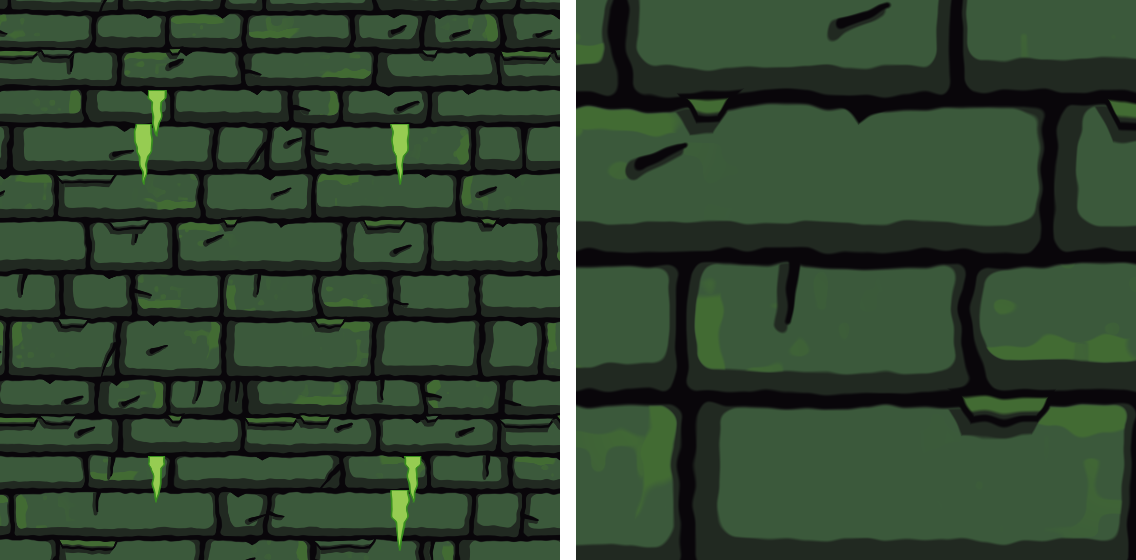
Left, the full canvas; right, a detail of the centre.
Write a three.js fragment shader that draws this texture.

```glsl
// Mossy dungeon wall: rough green bricks in dark mortar, with cracks, chips and slime.
// A tile of eight courses repeats across and down; extra joints and hashes vary it.
// Each brick is a rounded box (shade) holding a smaller rounded box (lit face).
#define TILE vec2(.457, .6536)
#define FIRST_TOP .022
#define LINE .0042
#define ROUNDING .011
#define SOFT .0011
#define MORTAR vec3(.035, .025, .04)
#define SHADE vec3(.13, .16, .13)
#define FACE vec3(.23, .35, .23)
#define MOSS vec3(.26, .42, .20)
#define SLIME vec3(.59, .80, .32)
#define SLIME_RIM vec3(.22, .56, .12)

varying vec2 vUv;

float hash(vec2 p) {
  vec3 q = fract(vec3(p.xyx) * .1031);
  q += dot(q, q.yzx + 33.33);
  return fract((q.x + q.y) * q.z);
}

float noise(vec2 p) {
  vec2 i = floor(p), f = fract(p);
  f = f * f * (3. - 2. * f);
  return mix(mix(hash(i), hash(i + vec2(1, 0)), f.x),
             mix(hash(i + vec2(0, 1)), hash(i + vec2(1, 1)), f.x), f.y);
}

float cover(float d) { return 1. - smoothstep(-SOFT, SOFT, d); }

float box(vec2 p, vec2 lo, vec2 hi, float r) {
  vec2 d = abs(p - .5 * (lo + hi)) - .5 * (hi - lo) + r;
  return min(max(d.x, d.y), 0.) + length(max(d, 0.)) - r;
}

// Stroke from a to b that thins toward b
float stroke(vec2 p, vec2 a, vec2 b) {
  float t = clamp(dot(p - a, b - a) / dot(b - a, b - a), 0., 1.);
  return length(p - mix(a, b, t)) - mix(.0042, .0018, t);
}

// Layout of one tile: course tops and the joints within each course
float courseTop(float k) {
  return k < 1. ? 0. : k < 2. ? .0677 : k < 3. ? .1354 : k < 4. ? .2005 :
    k < 5. ? .2852 : k < 6. ? .3711 : k < 7. ? .4648 : k < 8. ? .5482 : TILE.y;
}

vec3 courseJoints(float k) {
  return k < 1. ? vec3(.169, .300, .439) : k < 2. ? vec3(.215, .434, -9) :
    k < 3. ? vec3(.152, .308, -9) : k < 4. ? vec3(.020, .386, -9) :
    k < 5. ? vec3(.102, .361, -9) : k < 6. ? vec3(.156, .310, -9) :
    k < 7. ? vec3(.111, .237, .395) : vec3(.213, .401, .013);
}

// Odd joints that break the repeat
float extraJoint(float row) {
  return row == 2. ? .521 : row == 3. ? .553 : row == 5. ? .970 : row == 7. ? .967 :
    row == 8. ? .407 : row == 10. ? .911 : row == 12. ? .755 : -9.;
}

void split(float x, float joint, inout vec2 span) {
  if (joint <= x) span.x = max(span.x, joint);
  else span.y = min(span.y, joint);
}

// Chip: x in tile, course, half width
vec3 chip(int i) {
  return i == 0 ? vec3(.026, 1, .045) : i == 1 ? vec3(.105, 1, .028) :
    i == 2 ? vec3(.313, 1, .013) : i == 3 ? vec3(.156, 4, .051) :
    i == 4 ? vec3(.230, 5, .036) : i == 5 ? vec3(.413, 5, .014) : vec3(.130, 7, .027);
}

void main() {
  // Hand-drawn wobble; y runs down from the first course
  vec2 p = vec2(vUv.x, 1. - vUv.y - FIRST_TOP);
  vec2 q = p + (vec2(noise(p * 24.), noise(p * 24. + 40.)) - .5) * vec2(.010, .004)
    + (vec2(noise(p * 85.), noise(p * 85. + 17.)) - .5) * .0035;

  // Find the course and the brick
  float tileRow = floor(q.y / TILE.y), y = q.y - tileRow * TILE.y, course = 0.;
  for (int i = 1; i < 8; i++) if (y >= courseTop(float(i))) course = float(i);
  float row = course + 8. * tileRow;
  vec3 joints = courseJoints(course);
  vec2 span = vec2(-9, 9);
  for (int t = -1; t < 4; t++)
    for (int n = 0; n < 3; n++)
      if (!(row == 7. && n == 2 && t > 0)) split(q.x, joints[n] + float(t) * TILE.x, span);
  split(q.x, extraJoint(row), span);

  vec2 id = vec2(floor(span.x * 500.) + 600., row + 20.);
  float h1 = hash(id), h2 = hash(id + 7.3), h3 = hash(id + 15.1), h4 = hash(id + 23.7);
  vec2 lo = vec2(span.x, courseTop(course) + tileRow * TILE.y) + LINE;
  vec2 hi = vec2(span.y, courseTop(course + 1.) + tileRow * TILE.y) - LINE;
  vec2 faceLo = lo + vec2(mix(.003, .021, h1 * h1), .001);
  vec2 faceHi = hi - vec2(mix(.002, .011, h2), mix(.011, .019, h3));
  float face = cover(box(q, faceLo, faceHi, ROUNDING));
  vec3 col = mix(MORTAR, SHADE, cover(box(q, lo, hi, ROUNDING * .7)));
  col = mix(col, FACE, face);

  // Moss in one corner, with loose spots
  vec2 corner = mix(faceLo, faceHi, step(.5, vec2(h1, h4)));
  vec2 m = abs(q - corner) / (h3 > .5 ? vec2(.075, .013) : vec2(.016, .05));
  float moss = max(m.x, m.y) - 1. + (noise(p * 60.) - .5) * .7;
  float spots = max(.83 - noise(p * 75. + 9.), length(q - corner) - .06);
  if (h2 < .4) col = mix(col, MOSS, face * cover(min(moss * .015, spots * .015)));

  // Notch in the top edge, then one crack per chosen brick
  float notch = abs(q.x - mix(lo.x, hi.x, .2 + .6 * h3)) * .65 + q.y - lo.y - .008;
  if (h4 < .45) col = mix(col, MORTAR, cover(notch));
  vec2 a = mix(lo, hi, vec2(.2 + .6 * h2, .3 + .4 * h1)), b = a + vec2(.026, -.010);
  if (h4 > .72) { a.y = lo.y; b = a + vec2(-.003, .034); }
  else if (h4 > .5) { a.x = lo.x; b = a + vec2(.027, .007); }
  else if (h4 > .42) { a.x = hi.x; b = vec2(hi.x - .03, hi.y); }
  if (h3 < .72) {
    col = mix(col, SHADE, face * cover(stroke(q + vec2(.004, -.003), a, b) - .002));
    col = mix(col, MORTAR, cover(stroke(q, a, b)));
  }

  // Loose chips of stone along the mortar
  for (int i = 0; i < 7; i++) {
    vec3 c = chip(i);
    vec2 g = (q - vec2(c.x, courseTop(c.y) + .2 * c.z)) / TILE + .5;
    vec2 l = (fract(g) - .5) * TILE, cell = floor(g) + float(i) * 5. + 30.;
    float tall = min(.010, c.z * .65);
    float d = max(abs(l.x) + .7 * l.y - c.z, abs(l.y) - tall);
    vec2 s = l + vec2(.004, -.007);
    float shadow = max(abs(s.x) + .7 * s.y - c.z, abs(s.y) - tall);
    if (hash(cell) < .1) continue;
    col = mix(col, SHADE, face * cover(shadow));
    col = mix(col, MORTAR, cover(d));
    vec3 stone = mix(FACE, MOSS, step(.6, hash(cell + 3.)));
    col = mix(col, mix(stone, SHADE, smoothstep(.001, .004, l.y)), cover(d + .0045));
  }

  // Slime drips: wide lip, narrow tongue
  for (int i = 0; i < 2; i++) {
    vec2 o = i == 0 ? vec2(.280, .139) : vec2(.257, .199);
    float len = i == 0 ? .081 : .107, knee = i == 0 ? .16 : .44;
    vec2 cell = floor((p - o) / TILE + vec2(.5, 0));
    vec2 l = p - o - cell * TILE;
    if (cell == (i == 0 ? vec2(1, 0) : vec2(0, 1))) continue;
    float t = clamp(l.y / len, 0., 1.);
    float w = mix(.0145, .0080, smoothstep(knee, knee + .12, t)) * (1. - t * t * t);
    float d = abs(l.x + (noise(p * 70.) - .5) * .005) - w;
    d = max(d, max(-l.y, l.y - len));
    col = mix(col, SLIME_RIM, cover(d - .0015));
    col = mix(col, SLIME, cover(d + .0015));
  }
  gl_FragColor = vec4(col, 1.);
}
```
